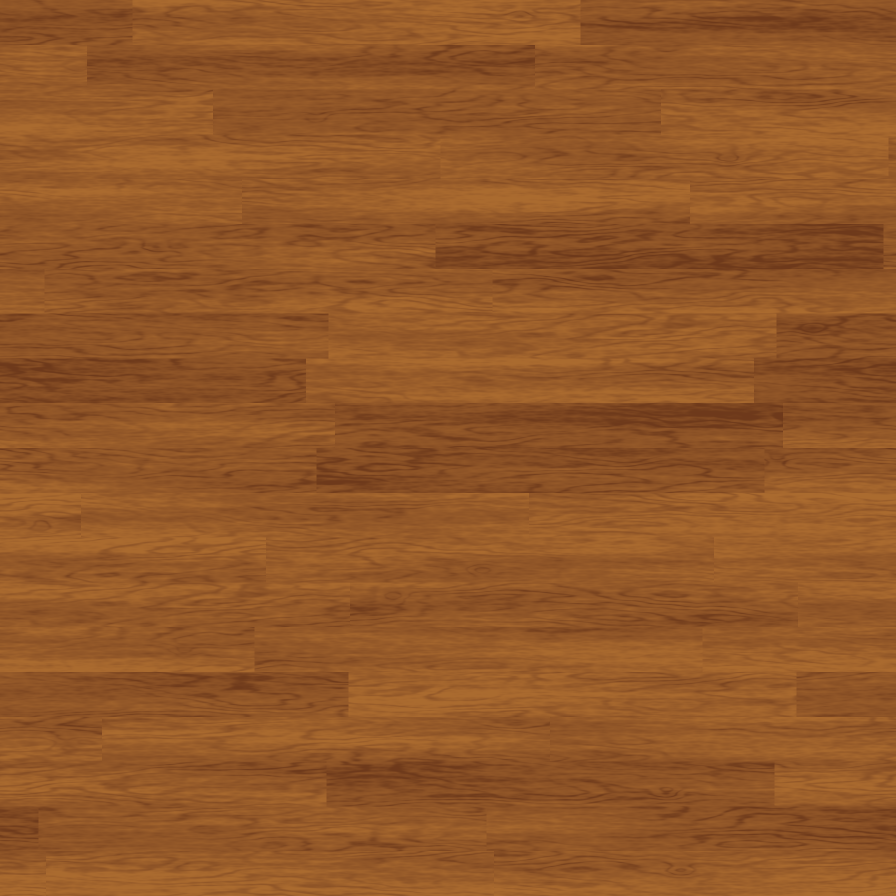
Give the GLSL for this texture, as a Shadertoy shader.

```glsl
const float ROWS = 20.0;            // planks down the canvas
const float PLANKS_PER_ROW = 2.0;   // planks across the canvas
const float TAU = 6.2832;

const vec3 DARK_WOOD  = vec3(0.43, 0.225, 0.105);
const vec3 MID_WOOD   = vec3(0.565, 0.335, 0.155);
const vec3 LIGHT_WOOD = vec3(0.67, 0.42, 0.185);

float hash(vec2 p) {
    vec3 q = fract(vec3(p.xyx) * 0.1031);
    q += dot(q, q.yzx + 33.33);
    return fract((q.x + q.y) * q.z);
}

// Distance to the nearest scattered cell centre
float cellular(vec2 p) {
    vec2 cell = floor(p);
    float nearest = 4.0;
    for (int y = -1; y <= 1; y++) {
        for (int x = -1; x <= 1; x++) {
            vec2 c = cell + vec2(x, y);
            vec2 d = c + vec2(hash(c), hash(c + 71.7)) - p;
            nearest = min(nearest, dot(d, d));
        }
    }
    return sqrt(nearest);
}

// Smooth field of warped sines, roughly -1 to 1
float layeredSines(vec2 p, float seed) {
    float sum = 0.0;
    float amplitude = 0.6;
    p += seed * vec2(1.0, 1.7);
    for (int i = 0; i < 4; i++) {
        vec2 warped = p + 1.4 * sin(p.yx * vec2(0.8, 0.7) + seed);
        sum += amplitude * sin(warped.x) * sin(warped.y);
        p = mat2(1.5, 1.1, -1.1, 1.5) * p + seed;
        amplitude *= 0.42;
    }
    return sum;
}

// Wide bands running across the whole floor, seamless at the borders
float floorBands(vec2 uv) {
    float bend = 0.35 * sin(TAU * (uv.x + 2.0 * uv.y));
    float wide = sin(TAU * 5.0 * uv.y + bend + 1.0);
    float narrow = sin(TAU * 13.0 * uv.y - 2.0 * bend + 2.0 * wide);
    return 0.5 * wide + 0.5 * narrow;
}

// Soft round bump for a knot; only some planks carry one
float knot(vec2 p, vec2 size, vec2 id) {
    vec2 centre = size * vec2(hash(id + 3.1), 0.25 + 0.5 * hash(id + 5.7));
    vec2 d = (p - centre) * vec2(70.0, 130.0);
    return step(0.65, hash(id + 8.3)) * exp(-dot(d, d));
}

// Narrow late-wood lines along the contours of the growth field
float growthLines(vec2 p, float seed, float bump) {
    float field = layeredSines(p * vec2(13.0, 95.0), seed);
    float rings = 2.5 * field + 60.0 * p.y + 1.5 * bump;
    return pow(0.5 + 0.5 * sin(TAU * rings), 3.0);
}

// Brightness of the wood inside one plank, 0 dark to 1 light
float plankTone(vec2 p, vec2 size, vec2 id) {
    float seed = 40.0 * hash(id + 11.3);
    float board = 0.09 - 0.36 * pow(hash(id + 17.9), 3.0);
    float bump = knot(p, size, id);

    float broad = layeredSines(p * vec2(5.0, 75.0), seed + 4.0);
    float streak = layeredSines(p * vec2(7.0, 330.0), seed + 9.0);
    float figure = smoothstep(-0.4, 0.5, layeredSines(p * vec2(8.0, 50.0), seed + 2.0));
    float lines = growthLines(p, seed, bump) * mix(0.1, 0.32, figure);

    float fibre = cellular(p * vec2(22.0, 270.0) + seed) - 0.5;
    float pores = cellular(p * vec2(75.0, 380.0) + seed) - 0.5;
    return 0.69 + board + 0.24 * broad + 0.14 * streak - lines
         + 0.18 * fibre + 0.2 * pores - 0.16 * bump;
}

vec3 woodColour(float tone) {
    float t = clamp(tone, 0.0, 1.0);
    vec3 lower = mix(DARK_WOOD, MID_WOOD, smoothstep(0.0, 0.6, t));
    return mix(lower, LIGHT_WOOD, smoothstep(0.5, 1.05, t));
}

// Staggered planks, wrapping at the canvas borders
vec3 floorColour(vec2 uv) {
    float row = mod(floor(uv.y * ROWS), ROWS);
    float along = uv.x * PLANKS_PER_ROW + hash(vec2(row, 23.0));
    vec2 id = vec2(mod(floor(along), PLANKS_PER_ROW), row);
    vec2 size = 1.0 / vec2(PLANKS_PER_ROW, ROWS);
    vec2 local = vec2(fract(along), fract(uv.y * ROWS)) * size;
    return woodColour(plankTone(local, size, id) + 0.13 * floorBands(uv));
}

void mainImage(out vec4 fragColor, in vec2 fragCoord) {
    // Four samples smooth the joints and the fine grain
    vec3 colour = vec3(0.0);
    for (int i = 0; i < 4; i++) {
        vec2 offset = vec2(i % 2, i / 2) * 0.5 - 0.25;
        colour += floorColour((fragCoord + offset) / iResolution.xy);
    }
    fragColor = vec4(colour * 0.25, 1.0);
}
```
